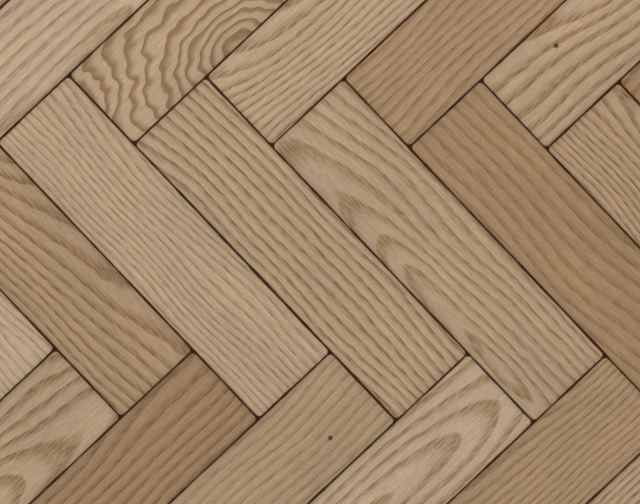
A Shadertoy shader for this texture:

```glsl
// Oak herringbone parquet: 4:1 planks on a skewed lattice, seen from above.
// Each plank gets its own tone and cone-shaped growth rings, broken into
// pores and fibres by stretched gradient noise; dark seams part the planks.

// Layout, in canvas widths with y pointing down
const vec2 ORIGIN = vec2(0.3216, 0.1198);   // corner of the central plank
const vec2 AXIS_A = vec2(0.1025, 0.1081);   // one plank width, down-right
const vec2 AXIS_B = vec2(-0.1123, 0.1055);  // one plank width, down-left
const float PLANK_LENGTH = 4.0;             // in plank widths
const float PLANK_WIDTH = 0.152;            // in canvas widths

// Seams, in plank widths
const float SEAM_HALF = 0.0085;
const float SEAM_SOFTNESS = 0.012;
const float CORNER_RADIUS = 0.055;

// Wood
const vec3 PALE_OAK = vec3(0.735, 0.645, 0.54);
const vec3 DEEP_OAK = vec3(0.615, 0.50, 0.375);
const vec3 RING_TINT = vec3(0.77, 0.71, 0.62);
const vec3 SEAM_COLOR = vec3(0.18, 0.11, 0.065);
const float FIBRE_STRENGTH = 0.085;
const float GRIT_STRENGTH = 0.05;
const float MOTTLE_STRENGTH = 0.06;
const float SPECK_CHANCE = 0.3;

// Steps of the low-discrepancy sequences that vary the planks
const vec2 TONE_STEP = vec2(0.3525, -0.0675);
const vec2 FIGURE_STEP = vec2(0.693, 0.075);

vec2 hash22(vec2 p) {
    vec3 q = fract(p.xyx * vec3(0.1031, 0.1030, 0.0973));
    q += dot(q, q.yzx + 33.33);
    return fract((q.xx + q.yz) * q.zy);
}

float cornerSlope(vec2 cell, vec2 corner, vec2 f) {
    return dot(hash22(cell + corner) * 2.0 - 1.0, f - corner);
}

// Gradient noise, roughly -0.7 to 0.7
float gradientNoise(vec2 p) {
    vec2 cell = floor(p), f = p - cell;
    vec2 u = f * f * f * (f * (f * 6.0 - 15.0) + 10.0);
    float low = mix(cornerSlope(cell, vec2(0, 0), f), cornerSlope(cell, vec2(1, 0), f), u.x);
    float high = mix(cornerSlope(cell, vec2(0, 1), f), cornerSlope(cell, vec2(1, 1), f), u.x);
    return mix(low, high, u.y);
}

// Finds the plank at q: local (along, across), its start cell and its direction
void findPlank(vec2 q, out vec2 local, out vec2 start, out bool crosswise) {
    vec2 cell = floor(q);
    float phase = floor(mod(cell.x + cell.y + 0.5, 2.0 * PLANK_LENGTH));
    crosswise = phase >= PLANK_LENGTH;
    start = cell - (crosswise ? vec2(0.0, phase - PLANK_LENGTH) : vec2(phase, 0.0));
    local = crosswise ? (q - start).yx : q - start;
}

// Distance from the rounded plank border, positive inside
float borderDistance(vec2 local) {
    vec2 halfSize = vec2(0.5 * PLANK_LENGTH, 0.5);
    vec2 d = abs(local - halfSize) - halfSize + CORNER_RADIUS;
    return CORNER_RADIUS - length(max(d, 0.0)) - min(max(d.x, d.y), 0.0);
}

vec3 oak(vec2 local, vec2 seed, float tone, float figure) {
    vec2 g = local + seed * 40.0 + 50.0;
    vec2 vary = hash22(seed * 91.0 + 7.0);
    float wild = smoothstep(0.88, 0.93, figure);

    // Growth rings: a noisy cone cut lengthwise
    vec2 heart = vec2(seed.x * PLANK_LENGTH, mix(-0.6, 1.6, vary.x));
    vec2 offset = (local - heart) * vec2(mix(0.14, 0.75, wild), 1.0);
    float radius = length(offset)
        + mix(0.16, 0.40, wild) * gradientNoise(g * vec2(0.7, 1.6))
        + mix(0.012, 0.08, wild) * gradientNoise(g * vec2(5.0, 8.0));
    float x = fract(radius * mix(mix(8.0, 14.0, vary.y), 8.0, wild));
    float ring = smoothstep(0.30, 0.80, x) * (1.0 - smoothstep(0.84, 0.98, x));

    // Pores, fibres, grit and broad mottling
    float pores = smoothstep(-0.2, 0.25, gradientNoise(g * vec2(8.0, 43.0)));
    float fibre = gradientNoise(g * vec2(4.0, 37.0) + 13.0)
        + 0.8 * gradientNoise(g * vec2(12.0, 53.0) + 31.0);
    float grit = gradientNoise(g * vec2(33.0, 47.0) + 57.0);
    float mottle = gradientNoise(g * vec2(0.7, 2.3) + 71.0);

    vec3 color = mix(DEEP_OAK, PALE_OAK, tone);
    float ringAmount = ring * mix(0.5 + 0.5 * pores, 0.85, wild) * mix(0.55, 1.1, figure);
    color *= mix(vec3(1.0), RING_TINT, ringAmount);
    return color * (1.0 + FIBRE_STRENGTH * fibre + GRIT_STRENGTH * grit + MOTTLE_STRENGTH * mottle);
}

void mainImage(out vec4 fragColor, in vec2 fragCoord) {
    vec2 p = vec2(fragCoord.x, iResolution.y - fragCoord.y) / iResolution.x;
    vec2 q = inverse(mat2(AXIS_A, AXIS_B)) * (p - ORIGIN);
    float pixel = 1.0 / (iResolution.x * PLANK_WIDTH);

    vec2 local, start;
    bool crosswise;
    findPlank(q, local, start, crosswise);
    vec2 seed = hash22(start * 3.7 + (crosswise ? 151.0 : 97.0));
    float tone = fract(dot(start, TONE_STEP) + (crosswise ? 0.48 : 0.20));
    float figure = fract(dot(start, FIGURE_STEP) + 0.87);
    tone = mix(tone, 0.65, smoothstep(0.8, 0.87, figure));  // bold grain sits on paler wood
    vec3 color = oak(local, seed, tone, figure);

    // An occasional small dark speck
    vec2 chance = hash22(seed * 57.0 + 3.0);
    vec2 speck = vec2(0.2 + 3.6 * chance.x, 0.15 + 0.7 * seed.y);
    float speckMask = 1.0 - smoothstep(0.012, 0.035, length(local - speck));
    color *= 1.0 - 0.5 * speckMask * step(chance.y, SPECK_CHANCE);

    // Worn edges and soft seams of uneven width
    float inside = borderDistance(local);
    float wear = gradientNoise(q * 2.6 + 40.0) + 0.5 * gradientNoise(q * 9.0 + 80.0);
    float seamHalf = SEAM_HALF * (1.0 + 1.1 * wear);
    float soft = max(SEAM_SOFTNESS, pixel);
    color *= 1.0 - 0.16 * exp(-max(inside, 0.0) * 34.0);
    float seam = 1.0 - smoothstep(seamHalf - soft, seamHalf + soft, inside);
    color = mix(color, SEAM_COLOR, seam * 0.95);

    // Soft light falling from the top
    color *= mix(1.03, 0.98, p.y * iResolution.x / iResolution.y);
    fragColor = vec4(clamp(color, 0.0, 1.0), 1.0);
}
```
